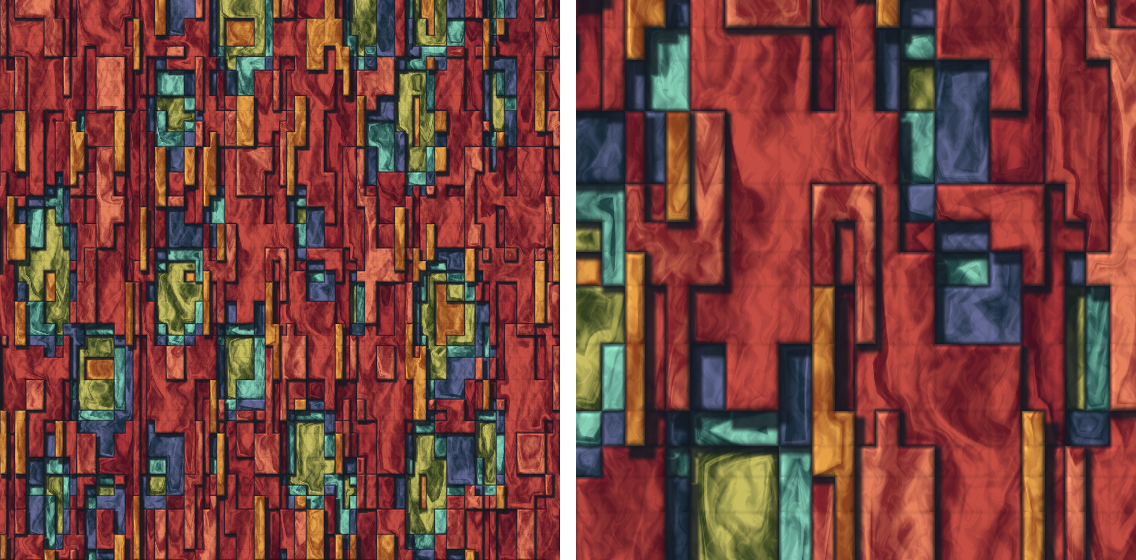
Left: the whole. Right: its middle third, enlarged.
This pattern is drawn by a WebGL 1 fragment shader. Its source:

```glsl
precision highp float;
// Carved mosaic of tall rectilinear blocks: red terraces, raised orange strips
// and nested pits of blue, teal and olive. Cellular noise on an uneven grid
// sets the levels; layered sines marble each one, then shadows and bevels.
uniform vec2 u_resolution;

const vec2 GRID = vec2(56.0, 37.0);
const vec2 GRID_WAVE = vec2(0.9, 1.3);
const float GRID_UNEVENNESS = 0.5;
const vec2 PIT_SPACING = vec2(6.6, 10.5);
const vec2 LIGHT_DIR = vec2(-0.6, 0.8);
const vec3 SHADOW_COLOR = vec3(0.07, 0.095, 0.13);

float hash(vec2 p) {
  vec3 q = fract(vec3(p.xyx) * 0.1031);
  q += dot(q, q.yzx + 33.33);
  return fract((q.x + q.y) * q.z);
}

// Cellular noise: how far p lies inside the nearest pit (negative outside).
float pitDepth(vec2 p) {
  vec2 home = floor(p);
  float depth = -1.0;
  for (int j = -1; j <= 1; j++)
  for (int i = -1; i <= 1; i++) {
    vec2 id = home + vec2(float(i), float(j));
    vec2 center = id + 0.15 + 0.7 * vec2(hash(id + 3.7), hash(id + 51.3));
    float radius = 0.06 + 0.44 * hash(id + 91.1);
    depth = max(depth, radius - length(p - center));
  }
  return depth;
}

// Levels: 0 core, 1 olive, 2 teal, 3 blue, 4 to 6 reds, 7 raised orange.
float cellLevel(vec2 cell) {
  float jitter = hash(vec2(cell.x, floor(cell.y / 2.0)) + 17.0) - 0.5;
  float depth = pitDepth((cell + 0.5) / PIT_SPACING) + 0.13 * jitter;
  float stagger = 5.0 * hash(vec2(cell.x, 7.0));
  float strip = hash(vec2(cell.x, floor((cell.y + stagger) / 4.0)) + 131.0);
  if (strip > 0.88 && depth < 0.06) return 7.0;
  if (depth > 0.0)
    return 3.0 - step(0.08, depth) - step(0.16, depth) - step(0.36, depth);
  float broad = hash(floor(cell / vec2(2.0, 3.0)) + 211.0);
  float narrow = hash(vec2(cell.x, floor((cell.y + stagger) / 4.0)) + 307.0);
  return 4.0 + min(floor(3.0 * mix(broad, narrow, 0.5)), 2.0);
}

// Layered sines folded through each other into swirling veins, 0 to 1.
float marble(vec2 p, float phase) {
  float veins = 0.0;
  float weight = 0.5;
  for (int i = 0; i < 4; i++) {
    p += 0.85 * sin(p.yx * vec2(1.3, 1.1) + vec2(1.7, 4.1) + phase);
    veins += weight * sin(p.x + 0.6 * p.y + phase);
    p = mat2(1.5, 0.7, -0.7, 1.5) * p;
    weight *= 0.7;
  }
  return smoothstep(-0.9, 0.9, veins);
}

vec3 pick(vec3 base, float level, float wanted, vec3 dark, vec3 light, float t) {
  return abs(level - wanted) < 0.5 ? mix(dark, light, t) : base;
}

vec3 levelColor(float level, float t) {
  vec3 c = mix(vec3(0.55, 0.26, 0.12), vec3(0.90, 0.63, 0.28), t);
  c = pick(c, level, 1.0, vec3(0.20, 0.25, 0.12), vec3(0.78, 0.74, 0.38), t);
  c = pick(c, level, 2.0, vec3(0.12, 0.27, 0.27), vec3(0.52, 0.81, 0.71), t);
  c = pick(c, level, 3.0, vec3(0.10, 0.17, 0.23), vec3(0.39, 0.41, 0.58), t);
  c = pick(c, level, 4.0, vec3(0.29, 0.07, 0.13), vec3(0.68, 0.21, 0.22), t);
  c = pick(c, level, 5.0, vec3(0.38, 0.09, 0.14), vec3(0.77, 0.30, 0.26), t);
  return pick(c, level, 6.0, vec3(0.49, 0.13, 0.16), vec3(0.90, 0.50, 0.36), t);
}

// Distance from a point to the unit cell at an offset, in canvas units.
float cellDistance(vec2 p, vec2 offset, vec2 size) {
  return length(max(abs(p - offset - 0.5) - 0.5, 0.0) * size);
}

void main() {
  vec2 uv = gl_FragCoord.xy / u_resolution;

  // Uneven columns and rows, with the local size of a grid unit.
  vec2 g = uv * GRID;
  vec2 size = 1.0 / (GRID * (1.0 + GRID_UNEVENNESS * cos(g * GRID_WAVE)));
  g += GRID_UNEVENNESS * sin(g * GRID_WAVE) / GRID_WAVE;
  vec2 cell = floor(g);
  vec2 f = g - cell;
  float level = cellLevel(cell);

  // Outline distance, cast shadow and bevel from the surrounding cells.
  float edge = 0.012;
  float shadow = 0.0;
  float bevel = 0.0;
  for (int j = -1; j <= 1; j++)
  for (int i = -1; i <= 1; i++) {
    vec2 offset = vec2(float(i), float(j));
    float rise = cellLevel(cell + offset) - level;
    if (abs(rise) < 0.5) continue;
    float d = cellDistance(f, offset, size);
    edge = min(edge, d);
    vec2 shift = LIGHT_DIR * 0.0035 * clamp(rise, 0.0, 3.0);
    float shade = 1.0 - smoothstep(0.0, 0.004, cellDistance(f + shift / size, offset, size));
    shadow = max(shadow, shade * step(0.5, rise));
    float rim = 1.0 - smoothstep(0.001, 0.005, d);
    bevel += rim * dot(normalize(offset), LIGHT_DIR) * step(rise, -0.5);
  }

  // Marbling follows the outlines and the smooth bowl of each pit.
  float rings = 170.0 * edge + 14.0 * pitDepth(g / PIT_SPACING);
  float veins = marble(uv * vec2(80.0, 38.0) + level * 5.3, rings);
  float grain = marble(uv * vec2(330.0, 210.0), level);
  float tone = 0.85 * veins + 0.3 * grain + 12.0 * edge - 0.15;
  vec3 color = levelColor(level, clamp(tone, 0.0, 1.0));

  // Relief shading, faint tile seams and dark outlines.
  color *= 1.0 + 0.3 * clamp(bevel, -1.0, 1.0);
  vec2 border = min(f, 1.0 - f) * size;
  color *= 0.93 + 0.07 * smoothstep(0.0, 0.002, min(border.x, border.y));
  color = mix(color, SHADOW_COLOR, 0.82 * shadow);
  color = mix(SHADOW_COLOR, color, 0.35 + 0.65 * smoothstep(0.0, 0.0025, edge));
  gl_FragColor = vec4(color, 1.0);
}
```
